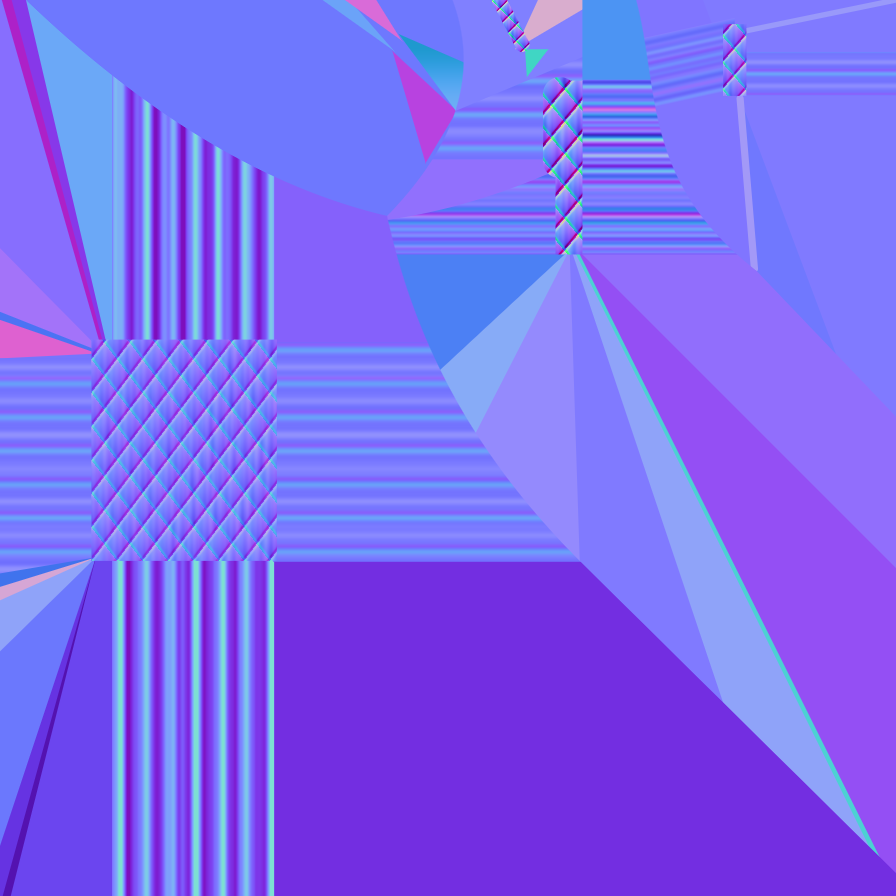
A WebGL 2 fragment shader for this texture map:

```glsl
#version 300 es
precision highp float;
uniform vec2 u_resolution;
out vec4 fragColor;

// Unit normal as colour; blue follows from red and green
vec3 tone(vec2 rg) {
  vec2 n = rg * 2. - 1.;
  return vec3(rg, .5 + .5 * sqrt(max(1. - dot(n, n), 0.)));
}
float cover(float d) { return clamp(d * u_resolution.y + .5, 0., 1.); }
vec3 paint(vec3 c, vec2 rg, float d) { return mix(c, tone(rg), cover(d)); }

// Signed distances, positive inside or left of a ray
float side(vec2 p, vec2 a, vec2 b) {
  vec2 d = normalize(b - a), q = p - a;
  return d.x * q.y - d.y * q.x;
}
float tri(vec2 p, vec2 a, vec2 b, vec2 c) {
  return min(side(p, a, b), min(side(p, b, c), side(p, c, a)));
}
float box(vec2 p, vec2 lo, vec2 hi) {
  vec2 d = min(p - lo, hi - p);
  return min(d.x, d.y);
}
float rod(vec2 p, vec2 a, vec2 b, float r) {
  vec2 q = p - a, d = b - a;
  return r - length(q - d * clamp(dot(q, d) / dot(d, d), 0., 1.));
}

// Facets around an apex: ray end in xy, tone in zw
vec3 facets(vec3 c, vec2 p, vec2 apex, vec2 drift, vec4 w[7]) {
  for (int i = 0; i < 7; i++)
    c = paint(c, w[i].zw, side(p, apex + drift * float(i), w[i].xy));
  return c;
}

float slope(float i) { return fract(sin(i * 127.1) * 437.58) * 2. - 1.; }
float gradientNoise(float x) {
  float i = floor(x), f = x - i;
  return 2. * mix(slope(i) * f, slope(i + 1.) * (f - 1.), f * f * (3. - 2. * f));
}
float pulse(float phase, float centre, float width) {
  float d = (fract(phase - centre + .5) - .5) / width;
  return exp(-d * d);
}

// Cubic edge that continues as a straight line past t = 1
float edge(float t, vec4 k, float run) {
  float u = min(t, 1.);
  return k.x + u * (k.y + u * (k.z + u * k.w)) + max(t - 1., 0.) * run;
}

// Repeating surfaces
vec3 stripes(float x, float seed) {
  float g = .43 + .31 * cos((x - .133) * 221.2) + .3 * gradientNoise(x * 130. + seed);
  return tone(vec2(.49, clamp(g, .06, .88)));
}
vec3 softBands(float y) {
  float k = (.553 - y) / .0375;
  vec2 rg = .45 + .1 * pulse(k, 0., .13) + vec2(.08, -.08) * pulse(k, .34, .07);
  return tone(rg + vec2(-.03, .18) * pulse(k, .5, .1) + .04 * gradientNoise(y * 120.));
}
vec3 boldBands(float y, float strength) {
  vec2 n = vec2(gradientNoise(y * 135. + 7.), gradientNoise(y * 170. + 31.));
  return tone(.465 + strength * n);
}
vec3 quilt(vec2 p, vec2 cell, float relief) {
  vec2 q = p / cell, uv = vec2(q.x + q.y, q.x - q.y);
  vec2 n = (fract(uv) - .5) * vec2(.22, -.28) + vec2(-.1, .2) * pulse(uv.x, .06, .07);
  n += vec2(.13, .08) * pulse(uv.y, .05, .06) + vec2(.05, -.18) * pulse(uv.y, .92, .06);
  return tone(vec2(.49, .46) + relief * (n + .06 * gradientNoise(q.x * 5. + floor(uv.y) * 3.7)));
}

// Banded area between crest and arch
vec3 crown(vec2 p) {
  vec3 c = mix(tone(vec2(.57, .44)), softBands(p.y), cover(p.y - .822));
  c = mix(c, boldBands(p.y, .32), cover(.755 + (p.x - .435) * (p.x - .25) * .8 - p.y));
  c = paint(c, vec2(.5), side(p, vec2(.508, .876), vec2(.6, .915)));
  c = paint(c, vec2(.85, .68), tri(p, vec2(.575, .945), vec2(.668, 1), vec2(.605, 1.01)));
  c = paint(c, vec2(.25, .84), tri(p, vec2(.586, .945), vec2(.588, .914), vec2(.612, .945)));
  c = mix(c, quilt(p, vec2(.018), 1.8), cover(rod(p, vec2(.557, 1), vec2(.583, .95), .008)));
  vec3 east = mix(boldBands(p.y, .42), tone(vec2(.3, .58)), cover(p.y - .911));
  c = mix(c, east, cover(p.x - .65));
  float bulge = rod(p, vec2(.625, .82), vec2(.625, .895), .019);
  float column = max(box(p, vec2(.62, .712), vec2(.65, .91)), bulge);
  return mix(c, quilt(p, vec2(.03, .036), 1.7), cover(column));
}

// Dome with slivers along its right rim
vec3 dome(vec2 p) {
  vec3 c = paint(tone(vec2(.43, .47)), vec2(.72, .26), tri(p, vec2(.438, .943), vec2(.475, .818), vec2(.51, .876)));
  vec2 shade = mix(vec2(.42, .68), vec2(.12, .6), smoothstep(.88, .95, p.y));
  c = paint(c, shade, tri(p, vec2(.445, .962), vec2(.512, .872), vec2(.53, .925)));
  c = paint(c, vec2(.42, .64), tri(p, vec2(.36, 1), vec2(.44, .943), vec2(.39, 1)));
  return paint(c, vec2(.85, .42), tri(p, vec2(.385, 1), vec2(.448, .955), vec2(.42, 1)));
}

// Plain beyond the arch, crossed by a small knot
vec3 plain(vec2 p) {
  vec2 a = vec2(.826, .89), b = vec2(.842, .7);
  vec3 c = paint(tone(vec2(.5, .46)), vec2(.44, .47), side(p, a, b));
  c = paint(c, vec2(.5, .48), side(p, a, vec2(.93, .613)));
  c = paint(c, vec2(.64, .6), rod(p, a, b, .004));
  c = mix(c, softBands(p.y * 1.4), cover(box(p, vec2(.83, .893), vec2(1.1, .942))));
  float skew = p.y - (p.x - .82) * .22;
  c = mix(c, boldBands(skew, .16), cover(box(vec2(p.x, skew), vec2(.7, .9), vec2(.82, .98))));
  c = paint(c, vec2(.6), rod(p, vec2(.82, .963), vec2(1), .003));
  return mix(c, quilt(p, vec2(.026, .03), 1.4), cover(box(p, vec2(.807, .893), vec2(.833, .973))));
}

void main() {
  vec2 p = gl_FragCoord.xy / u_resolution, lo = vec2(.102, .374);
  vec4 upper[7] = vec4[7](vec4(.029, 1, .53, .22), vec4(.013, 1, .68, .13), vec4(.002, 1, .53, .43),
    vec4(0, .723, .64, .45), vec4(0, .652, .3, .45), vec4(0, .643, .87, .38), vec4(0, .6, .46, .46));
  vec4 lower[7] = vec4[7](vec4(0, .36, .25, .45), vec4(0, .345, .84, .65), vec4(0, .33, .56, .64),
    vec4(0, .273, .42, .47), vec4(0, .056, .4, .2), vec4(.003, 0, .33, .07), vec4(.012, 0, .42, .27));
  vec4 fan[7] = vec4[7](vec4(.49, .586, .53, .67), vec4(.53, .515, .58, .54), vec4(.647, .374, .5, .48),
    vec4(.807, .216, .56, .64), vec4(.976, .043, .3, .82), vec4(.982, .043, .58, .31), vec4(1, .366, .57, .43));
  vec3 c = paint(tone(vec2(.45, .18)), vec2(.52, .38), p.y - .5);
  c = mix(c, stripes(p.x, p.y > .5 ? 3. : 17.), cover(.306 - p.x));
  vec3 left = facets(tone(vec2(.42, .66)), p, vec2(.118, .62), vec2(-.003, -.0025), upper);
  left = mix(left, softBands(p.y), cover(.6 - p.y));
  if (p.y < .5) left = facets(left, p, vec2(.107, .378), vec2(0), lower);
  c = mix(c, left, cover(.125 - p.x));
  c = mix(c, softBands(p.y), cover(box(p, vec2(.305, .373), vec2(.7, .618))));
  c = mix(c, quilt(p - lo, vec2(.0284, .0375), 1.), cover(box(p, lo, vec2(.309, .621))));
  float t = (p.x - .029) / .403, s = (p.y - .759) / .241;
  c = mix(c, dome(p), cover(min(p.x - .029, p.y - 1. + t * (.387 - .146 * t))));
  float rim = s > 0. ? .432 + s * (.236 - .163 * s) : edge(s * -.626, vec4(.432, .085, .09, .04), .39);
  vec3 right = facets(tone(vec2(.3, .5)), p, vec2(.628, .714), vec2(.004, 0), fan);
  c = mix(c, mix(right, crown(p), cover(p.y - .716)), cover((p.x - rim) * .75));
  float arch = edge((1. - p.y) / .302, vec4(.71, .08, -.144, .198), .289);
  fragColor = vec4(mix(c, plain(p), cover((p.x - arch) * .75)), 1);
}
```
